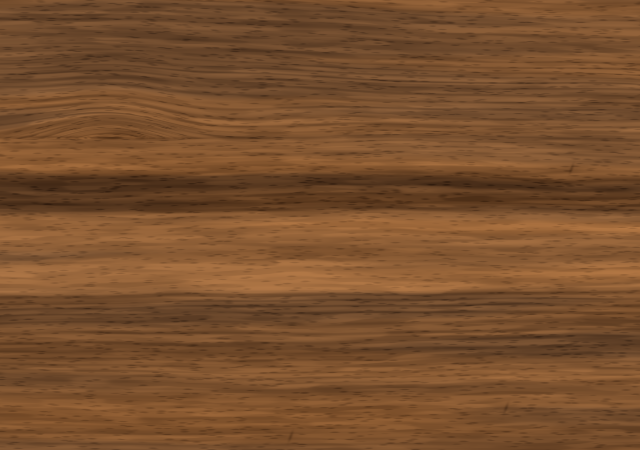
Write a Shadertoy shader that draws this texture.

```glsl
const vec3 DARK_WOOD = vec3(0.265, 0.170, 0.100);
const vec3 LIGHT_WOOD = vec3(0.665, 0.460, 0.285);
const vec3 WARM_SHIFT = vec3(0.010, -0.012, -0.032);
const float BASE_TONE = 0.57;
const vec2 BROAD_GRAIN = vec2(1.1, 30.0);    // cells per canvas height
const vec2 MEDIUM_GRAIN = vec2(2.2, 75.0);
const vec2 FINE_GRAIN = vec2(13.0, 150.0);
const vec2 PORE_GRAIN = vec2(30.0, 165.0);
const float RING_COUNT = 62.0;
const vec2 KNOT = vec2(0.25, 0.69);
const vec2 KNOT_SIZE = vec2(0.14, 0.085);
const float KNOT_LIFT = 0.075;
const float SEAMS[3] = float[3](0.345, 0.528, 0.69);
const vec2 FLECKS[3] = vec2[3](vec2(1.27, 0.625), vec2(1.125, 0.094), vec2(0.646, 0.03));

vec2 hash2(vec2 p) {
    vec3 v = fract(p.xyx * vec3(0.1031, 0.1030, 0.0973));
    v += dot(v, v.yzx + 33.33);
    return fract((v.xx + v.yz) * v.zy);
}

// Cellular noise: x = nearest distance, y = smoothly blended cell value
vec2 cells(vec2 p) {
    vec2 base = floor(p);
    float nearest = 4.0, total = 0.0, blend = 0.0;
    for (int j = -1; j <= 1; j++)
    for (int i = -1; i <= 1; i++) {
        vec2 cell = base + vec2(i, j);
        vec2 d = cell + hash2(cell) - p;
        float d2 = dot(d, d);
        float weight = exp(-7.0 * d2);
        nearest = min(nearest, d2);
        total += weight;
        blend += weight * hash2(cell + 57.0).x;
    }
    return vec2(sqrt(nearest), blend / max(total, 1e-5));
}

float band(float y, float low, float high, float soft) {
    return smoothstep(low - soft, low + soft, y) * (1.0 - smoothstep(high - soft, high + soft, y));
}

// Slow drift of the boards along their length
float drift(vec2 p) {
    return 0.005 * sin(2.3 * p.x + 5.0 * p.y) + 0.0025 * sin(5.7 * p.x - 11.0 * p.y)
         + 0.0010 * sin(17.0 * p.x + 31.0 * p.y);
}

// Height along the grain, arched over the knot
float grainHeight(vec2 p) {
    vec2 k = (p - KNOT) / KNOT_SIZE;
    float above = smoothstep(-0.002, 0.003, p.y - KNOT.y);
    float arch = above * KNOT_LIFT * exp(-k.x * k.x - max(k.y, 0.0));
    float slope = 0.022 * (p.x - 0.4) * smoothstep(0.69, 0.82, p.y);
    float ripple = 0.004 * sin(9.0 * p.x + 14.0 * p.y) * band(p.y, 0.70, 0.84, 0.04);
    return p.y + drift(p) + slope + ripple - arch;
}

// Broad light and dark boards
float boardTone(float y, float x) {
    float tone = BASE_TONE;
    tone += 0.21 * band(y, 0.348, 0.525, 0.007);
    tone -= 0.15 * band(y, 0.415, 0.455, 0.018);
    tone -= 0.27 * band(y, 0.530, 0.610, 0.009);
    tone -= 0.10 * band(y, 0.535, 0.575, 0.012) * (0.6 + 0.4 * cos(4.4 * x));
    tone -= 0.12 * band(y, 0.205, 0.340, 0.016);
    tone -= 0.05 * band(y, 0.035, 0.095, 0.010);
    tone += 0.05 * band(y, 0.625, 0.690, 0.006);
    return tone - 0.05 * smoothstep(0.82, 0.87, y);
}

// Short upright cracks with a soft shadow
float flecks(vec2 p) {
    float dark = 0.0;
    for (int i = 0; i < 3; i++) {
        vec2 d = p - FLECKS[i];
        d.x -= 0.35 * d.y;
        dark += exp(-dot(d * vec2(260.0, 90.0), d * vec2(260.0, 90.0)));
        dark += 0.4 * exp(-dot(d * vec2(35.0, 160.0), d * vec2(35.0, 160.0)));
    }
    return dark;
}

void mainImage(out vec4 fragColor, in vec2 fragCoord) {
    vec2 p = fragCoord / iResolution.y;
    float boardY = p.y + drift(p);
    float grainY = grainHeight(p);
    vec2 g = vec2(p.x, grainY);

    // Streaks at three scales
    float broad = cells(g * BROAD_GRAIN).y - 0.5;
    float medium = cells(g * MEDIUM_GRAIN + 19.0).y - 0.5;
    float fine = cells(g * FINE_GRAIN + 41.0).y - 0.5;
    float tone = boardTone(boardY, p.x) + 0.24 * broad + 0.30 * medium + 0.24 * fine;

    // Growth rings
    float phase = 6.2832 * RING_COUNT * grainY + 3.0 * sin(37.0 * grainY) + 4.0 * broad;
    float ring = pow(0.5 + 0.5 * sin(phase), 3.0);
    float ringZone = 0.35 + 0.5 * band(p.y, 0.69, 0.86, 0.02) + 0.4 * band(p.y, 0.18, 0.34, 0.03)
                   - 0.25 * band(p.y, 0.35, 0.525, 0.01);
    tone -= 0.25 * ring * ringZone * (0.8 + 1.2 * medium);

    // Pores
    vec2 pore = cells(g * PORE_GRAIN + 73.0);
    tone -= 0.20 * (1.0 - smoothstep(0.08, 0.45, pore.x)) * smoothstep(0.45, 0.75, pore.y);

    // Board seams
    for (int i = 0; i < 3; i++) {
        float d = (boardY - SEAMS[i]) / 0.003;
        tone -= 0.20 * exp(-d * d) * clamp(0.6 + 1.5 * broad, 0.1, 1.0);
    }

    // Knot shadow and cracks
    vec2 k = (p - KNOT - vec2(0.01, 0.006)) / vec2(0.055, 0.018);
    tone -= 0.22 * exp(-dot(k, k)) * step(KNOT.y, p.y) + 0.25 * flecks(p);

    // Colour
    float warmth = 0.45 + 0.9 * broad + 0.25 * sin(13.0 * p.y + 1.2 * p.x)
                 - 0.3 * smoothstep(0.82, 0.9, p.y);
    vec3 color = mix(DARK_WOOD, LIGHT_WOOD, clamp(tone, -0.2, 1.1));
    fragColor = vec4(color + WARM_SHIFT * clamp(warmth, 0.0, 1.0), 1.0);
}
```
